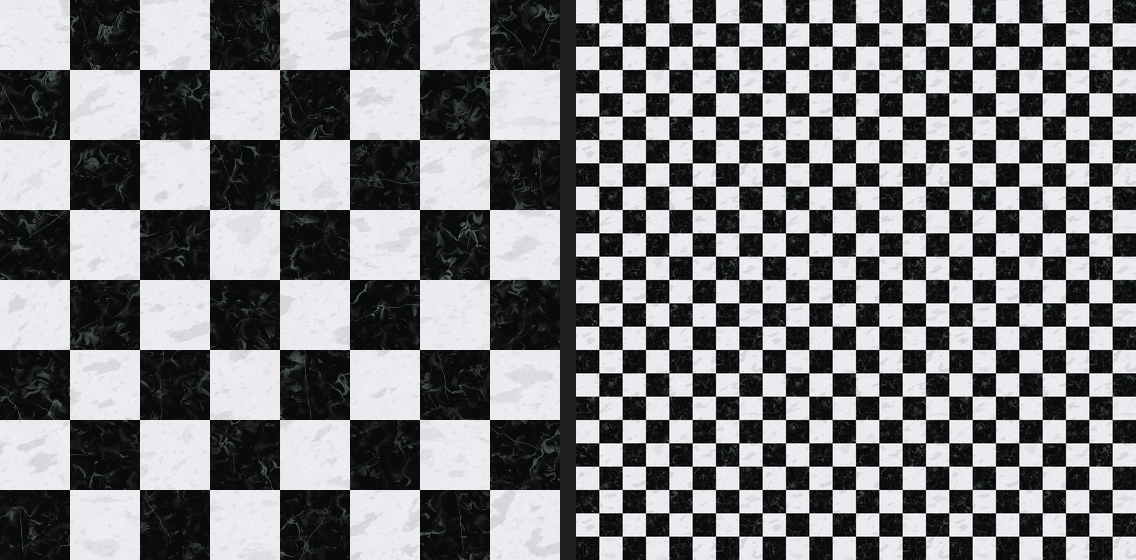
Left: one tile. Right: repeated 3 by 3.
Give the GLSL for this pattern, as a WebGL 2 fragment shader.

```glsl
#version 300 es
precision highp float;
precision highp int;

uniform vec2 u_resolution;
out vec4 fragColor;

const float TILES = 8.0;            // tiles across and down
const vec3 WHITE = vec3(0.922, 0.922, 0.941);
const vec3 PALE_GREY = vec3(0.825, 0.828, 0.845);
const vec3 BLACK = vec3(0.036, 0.038, 0.038);
const vec3 CHARCOAL = vec3(0.125, 0.130, 0.127);
const vec3 SLATE = vec3(0.24, 0.265, 0.252);
const vec3 VEIN_GREEN = vec3(0.43, 0.51, 0.48);
const float VEIN_WIDTH = 0.065;
const float HAIRLINE_WIDTH = 0.011; // in tile widths
const float GRAIN = 0.022;
const uint HASH_MUL = 1664525u;
const uint HASH_ADD = 1013904223u;

// Integer hash: two values from 0 to 1 per lattice point
vec2 hash2(ivec2 cell) {
    uvec2 v = uvec2(cell) * HASH_MUL + HASH_ADD;
    v.x += v.y * HASH_MUL;
    v.y += v.x * HASH_MUL;
    v ^= v >> 16u;
    v.x += v.y * HASH_MUL;
    v.y += v.x * HASH_MUL;
    v ^= v >> 16u;
    return vec2(v >> 16u) / 65535.0;
}

float cornerSlope(ivec2 cell, ivec2 corner, vec2 f) {
    return dot(hash2(cell + corner) * 2.0 - 1.0, f - vec2(corner));
}

// Gradient noise, centred on zero
float noise(vec2 p) {
    ivec2 cell = ivec2(floor(p));
    vec2 f = fract(p);
    vec2 w = f * f * f * (f * (f * 6.0 - 15.0) + 10.0);
    float low = mix(cornerSlope(cell, ivec2(0, 0), f), cornerSlope(cell, ivec2(1, 0), f), w.x);
    float high = mix(cornerSlope(cell, ivec2(0, 1), f), cornerSlope(cell, ivec2(1, 1), f), w.x);
    return mix(low, high, w.y);
}

float fbm(vec2 p) {
    const mat2 TURN = mat2(1.6, 1.2, -1.2, 1.6);
    float sum = 0.0, amp = 1.0;
    for (int i = 0; i < 5; i++) {
        sum += amp * noise(p);
        p = TURN * p + 7.3;
        amp *= 0.5;
    }
    return sum;
}

mat2 rotation(float a) {
    return mat2(cos(a), sin(a), -sin(a), cos(a));
}

// Bright band along the zero contour of a field
float ridge(float field, float width) {
    return 1.0 - smoothstep(0.0, width, abs(field));
}

vec3 blackMarble(vec2 q, vec2 seed, vec2 vary) {
    vec2 p = rotation((vary.x - 0.5) * 1.6) * q + seed;
    vec2 warp = vec2(noise(p * 5.0), noise(p * 5.0 + 19.0));

    // Cloudy ground and angular flecks
    vec3 color = mix(BLACK, CHARCOAL, smoothstep(-0.05, 0.6, fbm(p * 5.0 + warp)));
    float fleck = smoothstep(0.25, 0.5, fbm(p * vec2(8.0, 14.0) + warp * 2.0));
    color = mix(color, SLATE, fleck * smoothstep(-0.3, 0.3, noise(p * 3.0 + 41.0)));

    // Broken veins: a main net and a finer one
    float mainVein = ridge(fbm(p * 1.7 + warp * 0.3 + 11.0), VEIN_WIDTH);
    float fineVein = ridge(fbm(p * 3.4 + warp * 0.5 + 67.0), VEIN_WIDTH);
    mainVein *= smoothstep(-0.15, 0.3, noise(p * 2.6 + 31.0));
    fineVein *= smoothstep(0.0, 0.4, noise(p * 3.5 + 53.0));
    color = mix(color, VEIN_GREEN, mainVein * mix(0.35, 0.85, vary.y));
    color = mix(color, SLATE * 1.25, fineVein * 0.7);

    // One nearly straight hairline
    vec2 h = rotation(vary.y * 6.28) * q;
    float offset = h.y + (vary.x - 0.5) * 0.6 + 0.06 * fbm(vec2(h.x * 3.0, 0.0) + seed);
    float hairline = ridge(offset, HAIRLINE_WIDTH) * smoothstep(-0.2, 0.2, noise(p * 2.0 + 83.0));
    return mix(color, VEIN_GREEN, hairline * 0.45);
}

vec3 whiteMarble(vec2 q, vec2 seed, vec2 vary) {
    vec2 p = rotation(-0.35 + (vary.x - 0.5) * 0.7) * q + seed;

    // Stretched grey patches, scuffs and thin cracks
    float patches = smoothstep(0.16, 0.30, fbm(p * vec2(1.7, 3.6)));
    float scuffs = smoothstep(0.15, 0.5, fbm(p * vec2(8.0, 13.0) + 29.0));
    float cracks = ridge(fbm(p * vec2(1.6, 3.0) + 47.0), 0.035);
    cracks *= smoothstep(0.0, 0.35, noise(p * 3.0 + 71.0));
    float grey = patches * mix(0.4, 0.85, vary.y) + scuffs * 0.45 + cracks * 0.4;
    vec3 color = mix(WHITE, PALE_GREY, min(grey, 1.0));

    // Soft shading and plaster grain
    return color + 0.015 * noise(p * 2.5 + 13.0) + GRAIN * noise(p * 27.0);
}

void main() {
    vec2 p = gl_FragCoord.xy / u_resolution * TILES;
    vec2 cell = mod(floor(p), TILES);
    vec2 local = fract(p);
    ivec2 id = ivec2(cell);
    vec2 seed = hash2(id + 101) * 200.0;
    vec2 vary = hash2(id + 307);

    // Checker coverage with joints one pixel soft
    vec2 edge = min(local, 1.0 - local) * u_resolution / TILES;
    float inside = clamp(0.5 + min(edge.x, edge.y), 0.0, 1.0);
    float isWhite = mod(cell.x + cell.y, 2.0);
    float coverage = mix(1.0 - inside, inside, isWhite);

    vec2 q = local - 0.5;
    vec3 color = mix(blackMarble(q, seed, vary), whiteMarble(q, seed, vary), coverage);
    fragColor = vec4(color, 1.0);
}
```
